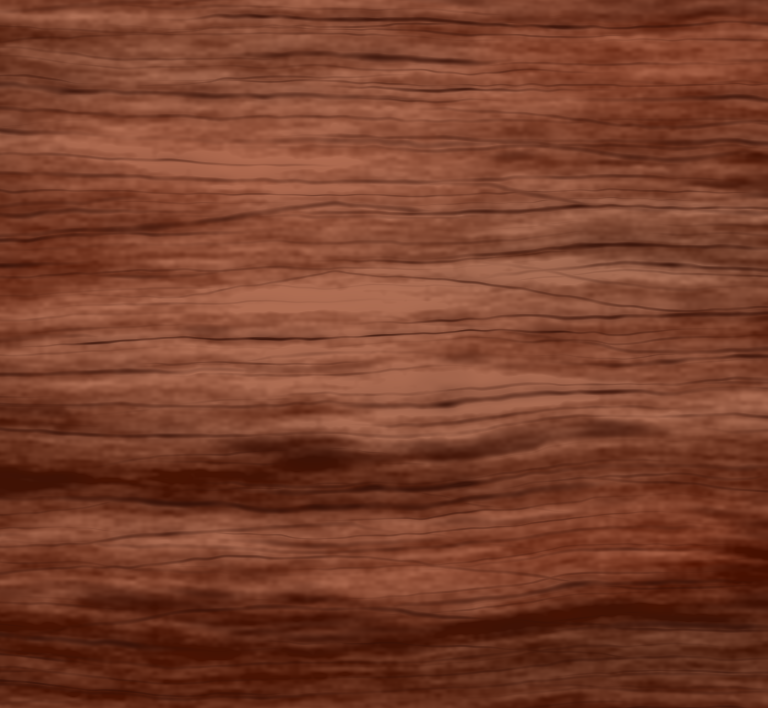
A Shadertoy shader for this texture:

```glsl
// Polished reddish-brown wood with wavy horizontal grain and broken dark veins.
#define DEEP vec3(0.20, 0.06, 0.025)
#define DARK vec3(0.33, 0.11, 0.038)
#define LIGHT vec3(0.64, 0.39, 0.29)
#define BASE_TONE 0.645
#define GLOW_CENTER vec2(0.54, 0.70)
#define GLOW_AMOUNT 0.85
#define WAVINESS 0.055
#define VEIN_ROWS 23.0
#define VEIN_WIDTH 0.0031
#define VEIN_STRENGTH 0.70
#define FIBRE 1.45

// Integer hash of a lattice point, 0 to 1.
float hash(vec2 cell) {
    uvec2 q = uvec2(ivec2(cell)) * uvec2(1597334677u, 3812015801u);
    uint n = (q.x ^ q.y) * 1597334677u;
    n = (n ^ (n >> 15)) * 2246822519u;
    n ^= n >> 13;
    return float(n >> 8) / 16777216.0;
}

// Smooth value noise.
float noise(vec2 p) {
    vec2 cell = floor(p);
    vec2 f = fract(p);
    f = f * f * (3.0 - 2.0 * f);
    float low = mix(hash(cell), hash(cell + vec2(1, 0)), f.x);
    float high = mix(hash(cell + vec2(0, 1)), hash(cell + vec2(1, 1)), f.x);
    return mix(low, high, f.y);
}

// Noise centred on zero, stretched by separate frequencies along x and y.
float streak(vec2 p, float alongX, float alongY) {
    return noise(p * vec2(alongX, alongY) + alongY * 1.37) - 0.5;
}

// Bends the grain lines; the seed gives each layer its own slopes.
vec2 bend(vec2 p, float seed) {
    float wave = streak(p + seed, 1.9, 3.1);
    wave += 0.40 * streak(p + seed, 4.7, 8.0);
    wave += 0.13 * streak(p + seed, 14.0, 26.0);
    wave += 0.05 * streak(p + seed, 45.0, 60.0);
    return vec2(p.x, p.y + WAVINESS * wave);
}

// Thin broken lines, each with a soft shadow on one side.
float veins(vec2 p, float rows, float width) {
    float row = floor(p.y * rows);
    float dark = 0.0;
    for (float i = -1.0; i <= 1.0; i++) {
        float id = row + i;
        float rnd = hash(vec2(id, rows));
        float center = (id + 0.1 + 0.8 * rnd) / rows;
        float d = p.y - center;
        float along = noise(vec2(p.x * 3.2 + id * 7.3, id + rows));
        float flecks = noise(vec2(p.x * 17.0 + id * 3.7, id * 5.0 + rows));
        float presence = smoothstep(0.15, 0.85, along) * (0.6 + 0.6 * flecks);
        float w = width * mix(0.6, 1.4, hash(vec2(id, rows + 9.0)));
        w = max(w * (0.5 + 0.6 * along + 0.4 * flecks), 0.8 / iResolution.y);
        float line = exp(-d * d / (w * w));
        float shade = 0.48 * exp(-abs(d) / (w * (d > 0.0 ? 4.5 : 1.8)));
        dark = max(dark, presence * max(line, shade));
    }
    return dark;
}

void mainImage(out vec4 fragColor, in vec2 fragCoord) {
    vec2 uv = fragCoord / iResolution.xy;
    vec2 p = fragCoord / iResolution.y;
    vec2 g = bend(p, 0.0);

    // Soft light over the upper middle.
    vec2 away = uv - GLOW_CENTER;
    float glow = exp(-2.4 * dot(away, away));
    float tone = BASE_TONE + GLOW_AMOUNT * (glow - 0.67);

    // Growth bands and faint cross figure.
    tone += 0.42 * streak(g, 1.1, 13.0);
    tone += 0.50 * streak(g, 2.4, 33.0);
    tone += 0.09 * streak(p, 27.0, 9.0);

    // Short fibres and pores.
    float fibre = 0.32 * streak(g, 6.0, 74.0);
    fibre += 0.25 * streak(g, 16.0, 125.0);
    fibre += 0.17 * streak(p, 60.0, 170.0);
    fibre += 0.09 * streak(p, 130.0, 150.0);
    tone += FIBRE * fibre;

    // Stretched dark smudges with ragged edges.
    float ragged = streak(g, 2.6, 19.0) + 0.22 * streak(g, 14.0, 70.0);
    float smudge = smoothstep(0.14, 0.46, ragged);
    smudge *= 0.5 + noise(g * vec2(11.0, 90.0));
    tone -= 0.34 * smudge;

    // Strong veins, a crossing set and finer weak ones.
    float vein = veins(g, VEIN_ROWS, VEIN_WIDTH);
    vein = max(vein, 0.75 * veins(bend(p, 5.7), VEIN_ROWS * 0.8, VEIN_WIDTH));
    vein = max(vein, 0.60 * veins(g, VEIN_ROWS * 2.1, VEIN_WIDTH * 0.75));
    vein *= 0.7 + 0.6 * noise(p * vec2(38.0, 80.0));
    vein = max(vein, 0.55 * smudge);

    // Colour, with patches drifting between red and brown.
    vec3 color = mix(DARK, LIGHT, clamp(tone, -0.12, 1.15));
    color += vec3(0.03, -0.012, -0.018) * 1.6 * streak(g, 1.5, 7.0);
    color = mix(color, DEEP, clamp(VEIN_STRENGTH * vein, 0.0, 0.85));
    fragColor = vec4(clamp(color, 0.0, 1.0), 1.0);
}
```
